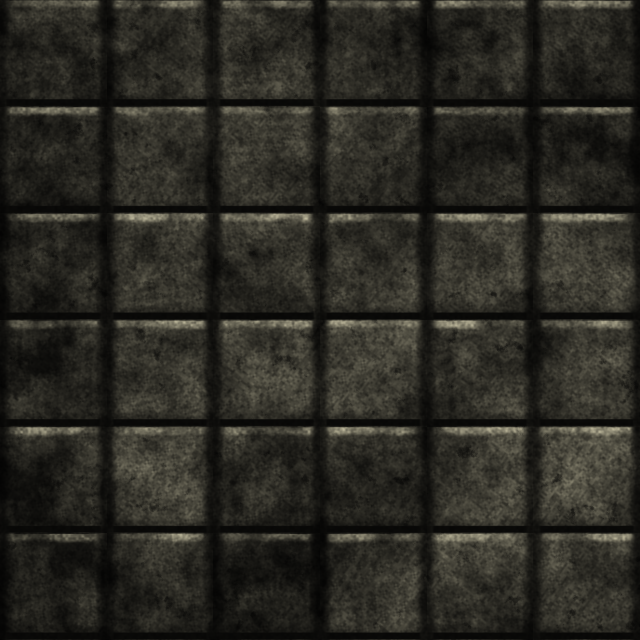
This texture is drawn by a WebGL 2 fragment shader. Its source:

```glsl
#version 300 es
precision highp float;

#define TILES 6.0
#define FACE_LEVEL 0.185
#define GROOVE_HEIGHT 0.070
#define GROOVE_LEVEL 0.035
#define SEAM_HALF_WIDTH 0.125
#define SEAM_LEVEL 0.36
#define BEVEL_HEIGHT 0.085
#define BEVEL_GAIN 0.34
#define STAIN_GAIN 1.9
#define CLOUD_GAIN 1.25
#define GRAIN_GAIN 0.85
#define STONE_TINT vec3(1.0, 0.97, 0.82)

uniform vec2 u_resolution;
out vec4 fragColor;

float hash(vec2 p) {
  return fract(sin(dot(p, vec2(127.1, 311.7))) * 43758.5453);
}

float noise(vec2 p) {
  vec2 cell = floor(p);
  vec2 f = fract(p);
  vec2 w = f * f * (3.0 - 2.0 * f);
  float low = mix(hash(cell), hash(cell + vec2(1.0, 0.0)), w.x);
  float high = mix(hash(cell + vec2(0.0, 1.0)), hash(cell + vec2(1.0)), w.x);
  return mix(low, high, w.y);
}

float fbm(vec2 p) {
  float sum = 0.0;
  float amplitude = 0.5;
  for (int i = 0; i < 5; i++) {
    sum += amplitude * noise(p);
    p = mat2(1.6, 1.2, -1.2, 1.6) * p + 17.3;
    amplitude *= 0.56;
  }
  return sum / 1.074;
}

// Worn stone brightness: broad stains, cloudy wear, streaks, grain and pits
float stoneLevel(vec2 p, vec2 tile) {
  float stain = fbm(p * 0.9 + 3.7) - 0.5;
  float cloud = fbm(p * 5.0 + tile * 7.0) - 0.5;
  float streak = noise(p * vec2(26.0, 3.0) + 41.0) - 0.5;
  vec2 turned = mat2(0.8, 0.6, -0.6, 0.8) * p;
  float grain = noise(turned * 50.0) * 0.6 + noise(p * 27.0 + 9.0) * 0.4 - 0.5;
  float pits = smoothstep(0.66, 0.84, fbm(p * 8.0 + 61.0));
  float level = 1.0 + stain * STAIN_GAIN + cloud * CLOUD_GAIN + streak * 0.16;
  level = max(level, 0.3) * (1.0 + grain * GRAIN_GAIN) * (1.0 - 0.5 * pits);
  return level * (0.88 + 0.24 * hash(tile + 5.0));
}

void main() {
  vec2 p = gl_FragCoord.xy / u_resolution * TILES;
  vec2 tile = floor(p);
  vec2 f = fract(p);
  float sideDistance = min(f.x, 1.0 - f.x);

  // Face, with a soft shade above the groove
  float level = FACE_LEVEL * stoneLevel(p, tile);
  level *= mix(0.75, 1.0, smoothstep(GROOVE_HEIGHT, 0.17, f.y));

  // Worn light bevel along the top edge, with a faint glow beneath
  float wear = fbm(p * vec2(3.0, 5.0) + 23.0);
  float speckle = noise(p * 40.0 + 77.0);
  float reach = BEVEL_HEIGHT * (0.75 + 0.7 * wear);
  float bevel = smoothstep(1.0 - reach, 1.0 - reach * 0.45, f.y);
  bevel += 0.18 * smoothstep(0.76, 0.94, f.y) * wear;
  bevel *= smoothstep(1.002, 0.986, f.y) * smoothstep(0.03, 0.11, sideDistance);
  level += BEVEL_GAIN * bevel * mix(0.3, 1.0, smoothstep(0.3, 0.7, wear)) * (0.55 + 0.7 * speckle);

  // Blurred dark vertical seams with an uneven edge
  float wobble = 0.06 * (fbm(p * 5.0 + 13.0) - 0.5);
  float seam = smoothstep(0.015, SEAM_HALF_WIDTH, sideDistance + wobble);
  level *= mix(SEAM_LEVEL, 1.0, seam);

  // Crisp dark groove at the foot of each tile, fading into the seams
  float groove = smoothstep(0.0, 0.014, f.y);
  groove *= 1.0 - smoothstep(GROOVE_HEIGHT - 0.008, GROOVE_HEIGHT + 0.008, f.y);
  groove *= mix(0.4, 1.0, smoothstep(0.045, 0.075, sideDistance));
  level = mix(level, GROOVE_LEVEL * (0.8 + 0.4 * speckle), groove);

  fragColor = vec4(clamp(level * STONE_TINT, 0.0, 1.0), 1.0);
}
```
